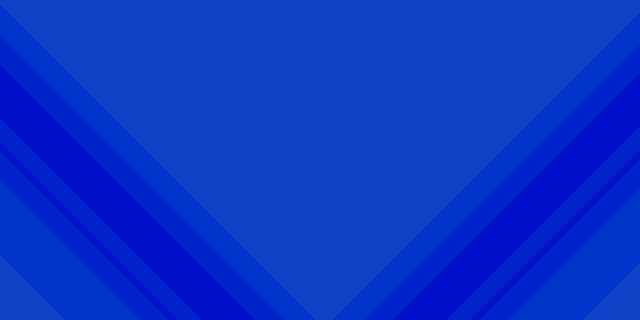
Reproduce this background procedurally as a Shadertoy shader.

```glsl
// Flat blue field with nested diagonal stripes that form a wide V.
// Each pixel gets one 45-degree coordinate, taken from the nearer lower corner;
// stripes are smooth-edged intervals of it, layered from wide to narrow.

#define FIELD_BLUE   vec3(0.070, 0.260, 0.785)
#define OUTER_BLUE   vec3(0.000, 0.200, 0.790)
#define MIDDLE_BLUE  vec3(0.000, 0.137, 0.790)
#define CORE_BLUE    vec3(0.000, 0.065, 0.790)

// Stripe limits along the diagonal, in canvas heights from the corner
#define OUTER_BAND   vec2(0.2050, 0.9870)
#define MIDDLE_BAND  vec2(0.4400, 0.8854)
#define CORE_BAND    vec2(0.6302, 0.7969)
#define THIN_BAND    vec2(0.5286, 0.5573)
#define RIGHT_SHIFT  0.0250

// Coverage of an interval, with edges softened over one pixel
float bandMask(float d, vec2 limits, float pixel) {
    float inside = min(d - limits.x, limits.y - d);
    return clamp(inside / pixel + 0.5, 0.0, 1.0);
}

void mainImage(out vec4 fragColor, in vec2 fragCoord) {
    vec2 p = fragCoord / iResolution.y;
    float aspect = iResolution.x / iResolution.y;
    float pixel = sqrt(2.0) / iResolution.y;

    // Diagonal distance from the nearer lower corner
    float fromLeft = p.x + p.y;
    float fromRight = aspect - p.x + p.y + RIGHT_SHIFT;
    float diagonal = min(fromLeft, fromRight);

    // Stripes, from wide to narrow
    vec3 color = FIELD_BLUE;
    color = mix(color, OUTER_BLUE, bandMask(diagonal, OUTER_BAND, pixel));
    color = mix(color, MIDDLE_BLUE, bandMask(diagonal, MIDDLE_BAND, pixel));
    float core = max(bandMask(diagonal, CORE_BAND, pixel),
                     bandMask(diagonal, THIN_BAND, pixel));
    color = mix(color, CORE_BLUE, core);

    fragColor = vec4(color, 1.0);
}
```
